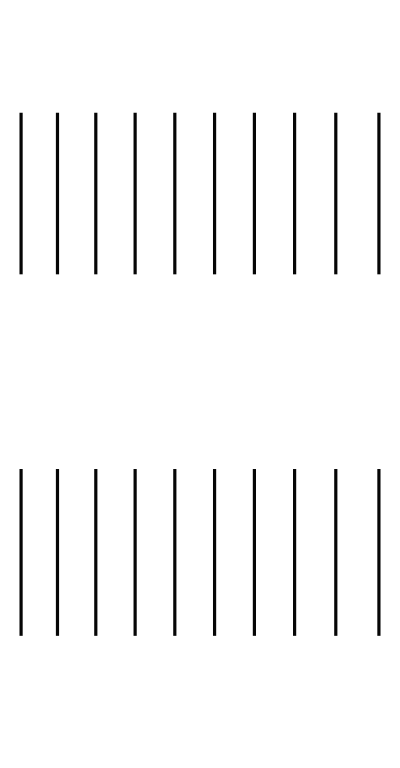
Reproduce this pattern procedurally as a Shadertoy shader.

```glsl
const int BAR_COUNT = 10;
const float BAR_PITCH = 0.0994;
const float BAR_HALF_WIDTH = 0.004;
const float SPACING_BOW = 0.01325;
const vec3 PAPER = vec3(1.0);
const vec3 INK = vec3(0.02);

// Horizontal centre of a bar; the quartic term makes the spacing uneven
float barCentre(int index, float pitch, float bow) {
    float middle = 0.5 * float(BAR_COUNT - 1);
    float offset = float(index) - middle;
    float q = offset / middle;
    return 0.5 + pitch * offset + bow * (q * q * q * q - 1.0);
}

// Antialiased coverage of an interval along one axis
float span(float position, float centre, float halfSize, float pixel) {
    float inside = halfSize - abs(position - centre);
    return clamp(inside / pixel + 0.5, 0.0, 1.0);
}

// All bars, unbounded vertically
float bars(float x, float pixel) {
    float coverage = 0.0;
    for (int i = 0; i < BAR_COUNT; i++) {
        float centre = barCentre(i, BAR_PITCH, SPACING_BOW);
        coverage = max(coverage, span(x, centre, BAR_HALF_WIDTH, pixel));
    }
    return coverage;
}

void mainImage(out vec4 fragColor, in vec2 fragCoord) {
    vec2 uv = fragCoord / iResolution.xy;
    vec2 pixel = 1.0 / iResolution.xy;

    // Two rows, the lower one slightly taller
    float upperRow = span(uv.y, 0.7480, 0.1052, pixel.y);
    float lowerRow = span(uv.y, 0.2807, 0.1086, pixel.y);

    float ink = bars(uv.x, pixel.x) * max(upperRow, lowerRow);
    fragColor = vec4(mix(PAPER, INK, ink), 1.0);
}
```
